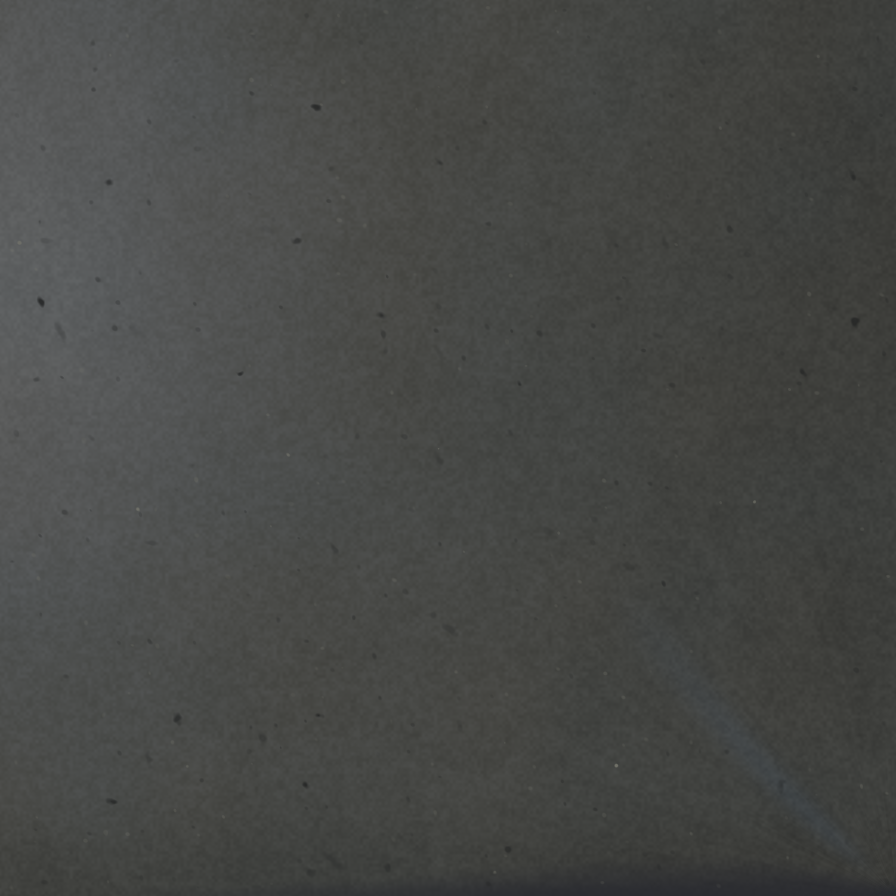
A three.js fragment shader for this texture:

```glsl
varying vec2 vUv;

const vec3 WARM_SLATE = vec3(1.0, 1.015, 0.965);
const vec3 COOL_SLATE = vec3(0.98, 1.0, 1.005);
const vec3 EDGE_SHADOW = vec3(0.155, 0.16, 0.185);
const vec3 BLUE_SHEEN = vec3(0.012, 0.024, 0.042);
const vec3 PALE_GRIT = vec3(0.47, 0.47, 0.43);
const vec3 DARK_PIT = vec3(0.12, 0.125, 0.125);

float hash(vec2 p) {
  vec3 q = fract(p.xyx * vec3(0.1031, 0.1030, 0.0973));
  q += dot(q, q.yzx + 33.33);
  return fract((q.x + q.y) * q.z);
}

// Smooth value noise, centred on zero
float noise(vec2 p) {
  vec2 cell = floor(p);
  vec2 f = fract(p);
  f = f * f * (3.0 - 2.0 * f);
  float low = mix(hash(cell), hash(cell + vec2(1.0, 0.0)), f.x);
  float high = mix(hash(cell + vec2(0.0, 1.0)), hash(cell + 1.0), f.x);
  return mix(low, high, f.y) - 0.5;
}

float fbm(vec2 p) {
  float sum = 0.0;
  float weight = 0.5;
  for (int i = 0; i < 5; i++) {
    sum += weight * noise(p);
    p = mat2(0.8, 0.6, -0.6, 0.8) * p * 2.03 + 17.3;
    weight *= 0.55;
  }
  return sum;
}

vec2 rotate(vec2 p, float angle) {
  float c = cos(angle);
  float s = sin(angle);
  return vec2(c * p.x + s * p.y, c * p.y - s * p.x);
}

// One ragged fleck in some cells; size is a fraction of the cell
float flecks(vec2 uv, float cells, float density, float size, float stretch, float seed) {
  vec2 p = uv * cells;
  vec2 id = floor(p) + seed;
  vec2 centre = 0.3 + 0.4 * vec2(hash(id + 3.1), hash(id + 7.7));
  float angle = -0.8 + 1.3 * (hash(id + 11.9) - 0.5);
  vec2 q = rotate(fract(p) - centre, angle);
  float radius = size * mix(0.5, 1.0, hash(id + 19.3));
  float ragged = 0.7 * noise(uv * 210.0 + seed);
  float d = length(q * vec2(1.0 / stretch, 1.0)) / radius + ragged;
  float present = step(hash(id + 23.7), density);
  return present * mix(0.3, 1.0, hash(id + 29.1)) * (1.0 - smoothstep(0.2, 1.1, d));
}

// Broad light from the left, falling off to the right and the foot
float slabTone(vec2 uv) {
  vec2 toGlow = (uv - vec2(-0.02, 0.7)) / vec2(0.33, 0.43);
  float glow = exp(-dot(toGlow, toGlow));
  float rightFall = smoothstep(0.5, 1.0, uv.x);
  float footFall = 1.0 - smoothstep(0.0, 0.14, uv.y);
  return 0.273 + 0.1 * glow - 0.031 * rightFall - 0.025 * footFall;
}

// Streaks that fan out of the lower right corner
float fanStreaks(vec2 uv) {
  vec2 p = vec2(1.0 - uv.x, uv.y);
  float reach = length(p);
  float angle = atan(p.y, p.x + 0.0001);
  float fade = 1.0 - smoothstep(0.2, 0.75, reach);
  return fade * (noise(vec2(angle * 28.0, reach * 9.0)) + 0.6 * noise(vec2(angle * 75.0, reach * 22.0)));
}

// Soft tapered band between two points
float sheenBand(vec2 uv, vec2 from, vec2 to, float width) {
  vec2 axis = to - from;
  float t = dot(uv - from, axis) / dot(axis, axis);
  float bend = 0.012 * sin(t * 3.14);
  float d = dot(uv - from, normalize(vec2(-axis.y, axis.x))) - bend;
  float spread = width * mix(0.35, 1.0, clamp(t, 0.0, 1.0));
  float ends = smoothstep(0.0, 0.2, t) * (1.0 - smoothstep(0.5, 1.15, t));
  return ends * exp(-d * d / (spread * spread));
}

void main() {
  vec2 uv = vUv;

  // Cloudy slab with fine grain
  float tone = slabTone(uv);
  tone += 0.026 * fbm(uv * 6.0) + 0.018 * fbm(uv * 26.0 + 40.0);
  tone += 0.022 * noise(uv * 150.0) + 0.026 * noise(uv * 290.0 + 9.0);
  tone += 0.014 * fanStreaks(uv);
  vec3 color = tone * mix(WARM_SLATE, COOL_SLATE, smoothstep(0.25, 0.36, tone));
  color += vec3(-0.006, 0.001, 0.007) * noise(uv * 9.0 + 60.0);

  // Sheen and shadow meeting at the corner
  color += BLUE_SHEEN * sheenBand(uv, vec2(0.99, 0.01), vec2(0.69, 0.34), 0.026);
  float shadowHeight = 0.012 + 0.038 * smoothstep(0.2, 0.8, uv.x) * (1.0 - 0.6 * smoothstep(0.85, 1.0, uv.x));
  float shadow = 1.0 - smoothstep(0.0, shadowHeight, uv.y + 0.006 * noise(uv * vec2(12.0, 60.0)));
  color = mix(color, EDGE_SHADOW, 0.8 * shadow * smoothstep(0.0, 0.7, uv.x));

  // Faint scuffs, dark pits and pale grit
  color = mix(color, DARK_PIT, 0.32 * flecks(uv, 9.0, 0.3, 0.06, 2.4, 5.0));
  color = mix(color, DARK_PIT, 0.8 * flecks(uv, 13.0, 0.13, 0.075, 1.5, 31.0));
  color = mix(color, DARK_PIT, 0.35 * flecks(uv, 34.0, 0.16, 0.13, 1.4, 57.0));
  color = mix(color, PALE_GRIT, 0.3 * flecks(uv, 38.0, 0.1, 0.12, 1.3, 83.0));
  color = mix(color, PALE_GRIT, 0.9 * flecks(uv, 17.0, 0.04, 0.055, 1.0, 97.0));

  gl_FragColor = vec4(color, 1.0);
}
```
